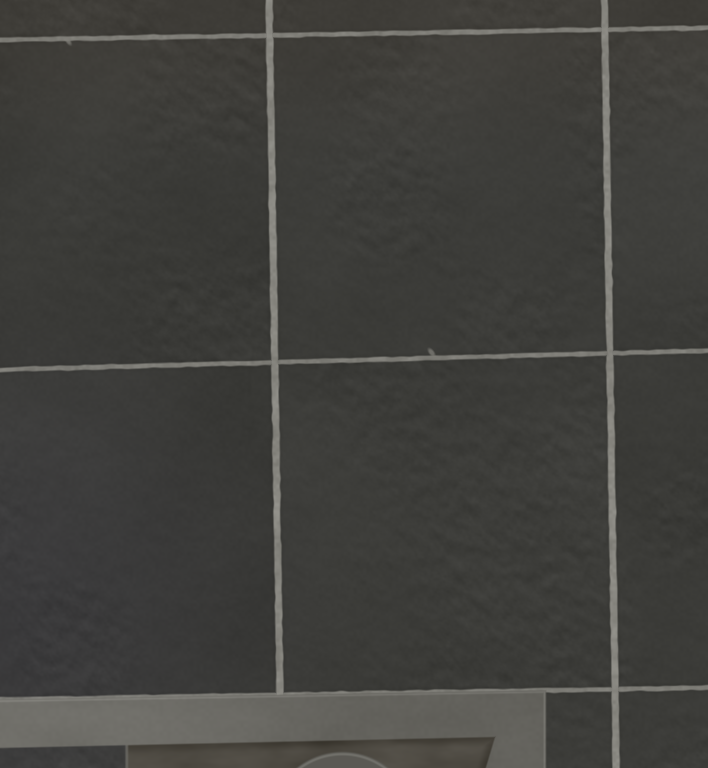
A WebGL 2 fragment shader for this texture:

```glsl
#version 300 es
precision highp float;
// Dark slate tiles in a slightly skewed grid with thin pale grout, and a grey
// metal drain frame along the bottom. Grout comes from distances to repeated
// lines, stone from layered value noise, the frame from edge masks.
uniform vec2 u_resolution;
out vec4 fragColor;

const vec2 TILE = vec2(0.4365, 0.4295);
const vec2 GRID_ORIGIN = vec2(0.366, 0.089);
const vec2 GROUT_HALF = vec2(0.0046, 0.0031);
const vec3 SLATE = vec3(0.234, 0.234, 0.221);
const vec3 GROUT = vec3(0.53, 0.525, 0.50);
const vec3 METAL = vec3(0.435, 0.43, 0.408);
const vec3 RECESS = vec3(0.30, 0.285, 0.255);

float hash(vec2 p) {
  vec3 q = fract(vec3(p.xyx) * 0.1031);
  q += dot(q, q.yzx + 33.33);
  return fract((q.x + q.y) * q.z);
}

float noise(vec2 p) {
  vec2 i = floor(p), f = fract(p);
  f = f * f * (3.0 - 2.0 * f);
  float low = mix(hash(i), hash(i + vec2(1, 0)), f.x);
  float high = mix(hash(i + vec2(0, 1)), hash(i + vec2(1, 1)), f.x);
  return mix(low, high, f.y);
}

float fbm(vec2 p) {
  float sum = 0.0, amp = 0.5;
  for (int i = 0; i < 4; i++) {
    sum += amp * noise(p);
    p = mat2(1.6, 1.2, -1.2, 1.6) * p + 17.3;
    amp *= 0.5;
  }
  return sum;
}

// Coverage of the region where d < 0, with a soft edge.
float inside(float d, float soft) {
  return 1.0 - smoothstep(-soft, soft, d);
}

// Signed distance to the nearest column and row line, and that line's index.
vec4 nearestLines(vec2 p) {
  float x = p.x - GRID_ORIGIN.x + 0.0155 * p.y;
  float y = p.y - GRID_ORIGIN.y;
  float col = round(x / TILE.x);
  float row = round((y - 0.02 * p.x) / TILE.y);
  float slope = 0.017 + 0.010 * max(0.0, 1.0 - abs(row - 1.0));
  return vec4(x - col * TILE.x, y - row * TILE.y - slope * p.x, col, row);
}

vec3 slate(vec2 p, vec2 tile) {
  vec2 q = p + tile * 7.1;
  float cloud = fbm(q * 5.0) - 0.47;
  float rough = smoothstep(0.35, 0.7, noise(q * 6.0 + 4.0));
  vec2 grain = mat2(0.8, 0.6, -0.6, 0.8) * q * vec2(55.0, 75.0);
  float relief = fbm(grain) - fbm(grain + vec2(0.35, -0.45));
  float speck = noise(q * 240.0) - 0.5;
  float shade = 0.05 * cloud + (0.015 + 0.04 * rough) * relief + 0.010 * speck;
  shade += 0.012 * (hash(tile + 9.0) - 0.5) + 0.008 * (p.y - 0.5);
  // Cool towards the lower left, warmer towards the top.
  float cool = inside(length(p - vec2(0.0, 0.2)) - 0.25, 0.25);
  vec3 tint = cool * vec3(0.002, 0.0, 0.018);
  tint += vec3(0.010, 0.002, -0.004) * smoothstep(0.75, 1.0, p.y);
  return SLATE + shade + tint;
}

// Small pale chip beside a grout line.
float chip(vec2 p, vec2 center, float radius) {
  vec2 d = p - center;
  return inside(length(vec2(d.x + 0.5 * d.y, 0.7 * d.y)) - radius, 0.002);
}

vec3 drain(vec3 base, vec2 p, float topDist, float soft) {
  float hole = max(p.y - 0.026 - 0.0223 * p.x, p.x - 0.6445 - 0.3 * (p.y - 0.04));
  float outer = max(topDist, p.x - 0.711);
  float wear = fbm(p * vec2(12.0, 30.0)) - 0.47;
  vec3 metal = METAL + 0.04 * wear + 0.012 * (noise(p * 200.0) - 0.5);
  metal -= 0.05 * smoothstep(0.15, 0.5, p.x);
  metal += 0.07 * inside(abs(outer + 0.002) - 0.0012, soft);
  // Recess with a shadow under the rim and a rounded cover.
  vec3 pit = RECESS + 0.14 * wear - 0.06 * smoothstep(-0.014, 0.0, hole);
  float cover = length(p - vec2(0.446, -0.075)) - 0.096;
  pit = mix(pit, METAL - 0.08, inside(cover, soft));
  pit += 0.09 * inside(abs(cover + 0.003) - 0.0015, soft);
  pit = mix(base, pit, inside(0.165 - p.x, soft));
  pit = mix(pit, METAL, 0.7 * inside(abs(p.x - 0.165) - 0.0018, soft));
  return mix(base, mix(metal, pit, inside(hole, soft)), inside(outer, soft));
}

void main() {
  vec2 p = gl_FragCoord.xy / u_resolution.y;
  float soft = max(0.0016, 0.8 / u_resolution.y);
  vec4 lines = nearestLines(p);
  vec2 tile = lines.zw - vec2(lessThan(lines.xy, vec2(0.0)));
  vec3 color = slate(p, tile);

  // Grout with uneven edges and faint dark seams beside it.
  vec2 wobble = vec2(noise(p.yx * 90.0), noise(p * 90.0 + 31.0)) - 0.5;
  vec2 d = abs(lines.xy + 0.0012 * wobble) - GROUT_HALF - 0.0008 * wobble.yx;
  color -= 0.012 * inside(min(d.x, d.y) - 0.003, 0.003);
  vec2 cover = vec2(inside(d.x, soft), inside(d.y, soft)) * vec2(1.0, 0.88);
  float dirt = 0.09 * (fbm(p * 45.0) - 0.47) + 0.05 * (noise(p * 210.0) - 0.5);
  color = mix(color, GROUT + dirt, max(cover.x, cover.y));
  float chips = max(chip(p, vec2(0.562, 0.541), 0.0035), chip(p, vec2(0.089, 0.946), 0.003));
  color = mix(color, GROUT - 0.03, 0.75 * chips);

  float rimDist = p.y - GRID_ORIGIN.y - 0.017 * p.x;
  fragColor = vec4(drain(color, p, rimDist, soft), 1.0);
}
```
